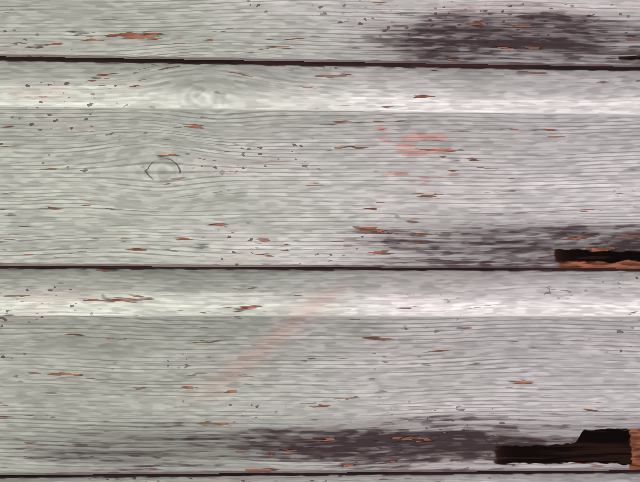
A Shadertoy shader for this texture:

```glsl
#define BOARD_HEIGHT 0.4345
#define FIRST_GAP 0.117
#define CREASE 0.238
#define GRAIN_PITCH 0.0082
#define GRAIN_DEPTH 0.2
#define PAINT_COOL vec3(0.71, 0.71, 0.67)
#define PAINT_WARM vec3(0.77, 0.74, 0.74)
#define PINK vec3(0.76, 0.56, 0.53)
#define BARE_WOOD vec3(0.58, 0.35, 0.27)
#define ROT vec3(0.24, 0.19, 0.2)
#define VOID_DARK vec3(0.07, 0.045, 0.045)

vec2 hash2(vec2 p) {
    return fract(sin(vec2(dot(p, vec2(127.1, 311.7)), dot(p, vec2(269.5, 183.3)))) * 4375.85);
}

// Smooth cellular noise: random cell values blended by distance
float cellNoise(vec2 p) {
    vec2 id = floor(p), sum = vec2(0.0);
    for (int j = -1; j <= 1; j++)
    for (int i = -1; i <= 1; i++) {
        vec2 cell = id + vec2(i, j), h = hash2(cell), q = cell + h - p;
        sum += exp(-7.0 * dot(q, q)) * vec2(fract(h.x * 7.0 + h.y * 13.0), 1.0);
    }
    return sum.x / sum.y;
}

float layered(vec2 p) {
    return 0.5 * cellNoise(p) + 0.3 * cellNoise(p * 2.1 + 5.0) + 0.2 * cellNoise(p * 4.3 + 9.0);
}

float blob(vec2 p, vec2 centre, vec2 radius) {
    vec2 q = (p - centre) / radius;
    return exp(-dot(q, q));
}

void mainImage(out vec4 fragColor, in vec2 fragCoord) {
    float px = 1.0 / iResolution.y;
    vec2 p = vec2(fragCoord.x, iResolution.y - fragCoord.y) * px;   // y runs downwards
    float x = p.x;

    // Slightly tilted boards: f runs from 0 at the top to 1 at the bottom edge
    float t = (p.y - x * (0.0205 - 0.029 * p.y) - FIRST_GAP) / BOARD_HEIGHT;
    float row = floor(t), f = t - row, aa = px / BOARD_HEIGHT;
    vec2 seed = vec2(row * 5.7, row * 3.3);

    // Grain bends around two knots
    float grainY = p.y + 0.004 * sin(x * 5.0 + row * 2.0) + 0.002 * sin(x * 13.0 + p.y * 9.0);
    float rings = 0.0, crack = 0.0;
    for (int i = 0; i < 2; i++) {
        vec2 centre = vec2(0.336, 0.353) + float(i) * vec2(0.085, -0.15);
        vec2 q = p - centre;
        float r = length(q * vec2(0.8, 1.2)), rough = cellNoise(p * 45.0);
        grainY -= 0.7 * q.y * blob(p, centre, vec2(0.13, 0.075));
        rings += sin(r * 330.0 + rough * 5.0) * exp(-r * r / 0.0016);
        crack += (1.0 - smoothstep(0.0005, 0.002, abs(r - 0.026 - 0.012 * (rough - 0.5))))
               * smoothstep(0.55, 0.75, cellNoise(p * 35.0 + 4.0));
    }
    vec2 g = vec2(x, grainY);
    float streak = layered(g * vec2(4.0, 75.0) + seed);
    float fine = cellNoise(g * vec2(45.0, 230.0) + seed);
    float broad = layered(p * vec2(2.2, 8.0) + seed);
    float wave = sin(6.2832 * grainY / GRAIN_PITCH + 6.0 * cellNoise(g * vec2(2.5, 20.0)));
    float groove = smoothstep(0.2, 1.0, wave) * smoothstep(0.25, 0.65, streak);

    // Paint, lit bevel and flat face
    vec3 col = mix(PAINT_COOL, PAINT_WARM, smoothstep(0.2, 1.1, x + 0.5 * (broad - 0.5)));
    float bevel = mix(0.9, 1.0, f / CREASE) + 0.2 * smoothstep(0.1, 0.2, f + 0.04 * (streak - 0.5));
    float face = mix(0.93, 1.03, smoothstep(CREASE, 0.7, f)) - 0.05 * row * row;
    float onFace = smoothstep(CREASE - 0.005, CREASE + 0.005, f + 0.008 * (fine - 0.5));
    col *= mix(bevel, face, onFace) * (0.89 + 0.22 * broad);

    // Pink undercoat: worn patch and a diagonal smear
    float patchZone = blob(p, vec2(0.84, 0.3), vec2(0.12, 0.065)) + 0.6 * blob(p, vec2(1.27, 0.25), vec2(0.16, 0.015));
    float pink = 0.75 * smoothstep(0.7, 0.74, layered(p * vec2(7.0, 42.0)) + 0.5 * patchZone - 0.22);
    float offLine = (dot(p, vec2(0.64, 0.767)) - 0.904) / 0.02;
    pink += 0.3 * exp(-offLine * offLine) * smoothstep(0.57, 0.63, p.y) * (1.0 - smoothstep(0.76, 0.88, p.y));
    pink += 0.14 * smoothstep(0.6, 0.8, broad);
    col = mix(col, PINK, min(pink, 0.75));

    // Grain relief
    col *= 1.0 - GRAIN_DEPTH * groove * mix(0.4, 1.0, onFace);
    col *= 0.84 + 0.17 * streak + 0.2 * fine;
    col *= 1.0 + 0.06 * rings;

    // Rot gathers on the lower edges, mostly to the right
    float start = 0.55 - 0.75 * max(row, 0.0);
    float zone = smoothstep(0.66, 0.86, f) * smoothstep(start, start + 0.45, x);
    zone *= 1.0 - 0.45 * smoothstep(0.9, 0.96, f) * step(0.5, row);
    float rot = 0.45 * layered(g * vec2(5.0, 120.0) + 3.0) + 0.25 * fine + 0.5 * broad + 0.42 * zone - 0.3;
    rot = smoothstep(0.43, 0.9, rot);
    col = mix(col * (1.0 - 0.1 * zone), ROT, 0.95 * rot);

    // Sparse flaked chips and pits
    float lowBand = (f - 0.89) / 0.06;
    float chipBias = 0.07 * exp(-lowBand * lowBand) + 0.3 * blob(p, vec2(1.03, 0.052), vec2(0.12, 0.012))
                   + 0.22 * blob(p, vec2(0.53, 0.505), vec2(0.18, 0.016)) + 0.3 * blob(p, vec2(0.74, 0.47), vec2(0.09, 0.005));
    float flake = layered(g * vec2(11.0, 85.0) + 11.0 + seed) + chipBias;
    col *= 1.0 - 0.3 * smoothstep(0.78, 0.84, flake);
    col = mix(col, BARE_WOOD * (0.7 + 0.6 * fine), 0.85 * smoothstep(0.83, 0.86, flake));
    float pits = smoothstep(0.9, 0.96, cellNoise(p * vec2(110.0, 190.0))) * smoothstep(0.5, 0.65, broad);
    col = mix(col, ROT, 0.6 * max(pits, min(crack, 1.0)));

    // Overlap: worn lip, dark gap and soft shadow
    float gapWidth = row < 0.5 ? 0.021 : 0.014;
    col *= 1.0 - 0.4 * exp(-f / 0.028);
    col = mix(col, ROT * 1.5, 0.6 * smoothstep(0.985, 0.992, f + 0.006 * (fine - 0.5)));
    float gap = 1.0 - smoothstep(gapWidth - aa, gapWidth + aa, f + 0.006 * (fine - 0.5));
    col = mix(col, VOID_DARK * (1.0 + 2.5 * streak), 0.92 * gap);

    // Broken corners widen from board to board
    float order = row + 1.0, left = 1.28 - 0.125 * order;
    float top = 0.95 - 0.04 * order - 0.075 * step(0.5, row) * smoothstep(1.19, 1.215, x);
    float hole = min((x - left) * 0.4, BOARD_HEIGHT * min(f - top, 0.965 - f));
    hole = min(hole, 1.308 - x + 0.1 * step(row, 0.5));
    hole += 0.016 * (layered(vec2(x * 22.0, f * 20.0) + seed) - 0.5);
    float broken = step(row, 1.5);
    float ledge = smoothstep(left, left + 0.01, x) * smoothstep(0.93, 0.96, f) * (1.0 - abs(row));
    float post = smoothstep(1.303, 1.308, x) * smoothstep(0.79, 0.8, f) * step(0.5, row);
    col = mix(col, BARE_WOOD * (0.55 + 0.6 * fine), max(ledge, post) * broken);
    vec3 inside = mix(VOID_DARK, BARE_WOOD * 0.5, 0.4 * smoothstep(0.52, 0.7, streak) + 0.5 * exp(-abs(x - left) / 0.015));
    col = mix(col, inside, broken * smoothstep(-px, px, hole));

    fragColor = vec4(clamp(col, 0.0, 1.0), 1.0);
}
```
